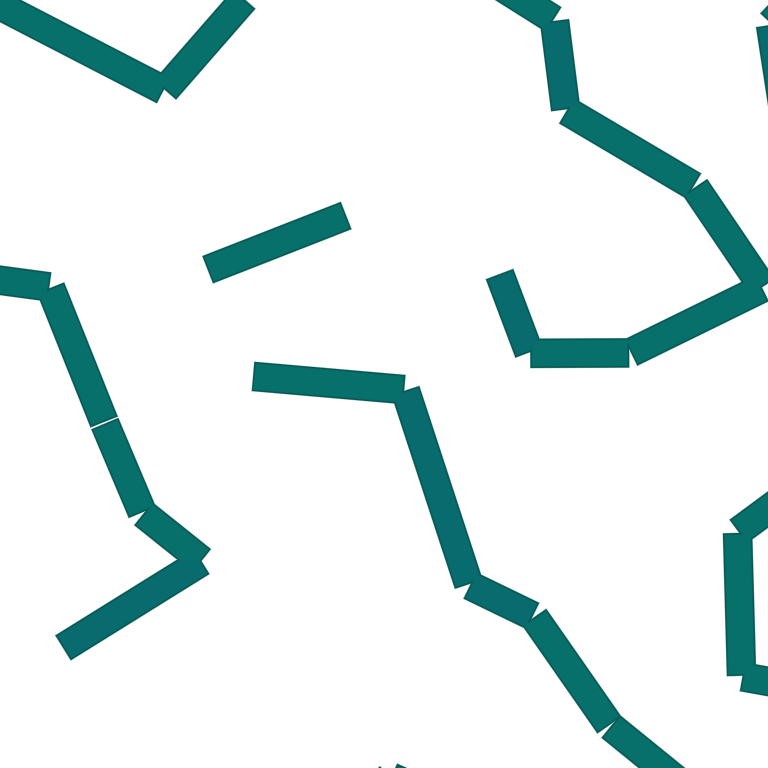
Write a WebGL 2 fragment shader that draws this pattern.

```glsl
#version 300 es
precision highp float;

uniform vec2 u_resolution;
out vec4 outColor;

#define EDGE_LENGTH 0.17
#define JITTER 0.42
#define STROKE_WIDTH 0.0385
#define END_GAP 0.001
#define FLIP_SHARE 0.18
#define DROP_SHARE 0.09
#define RIM_WIDTH 0.0022
#define TILT 0.17
#define SEED 5

const vec3 PAPER = vec3(1.0);
const vec3 TEAL_GREEN = vec3(0.03, 0.44, 0.42);
const vec3 TEAL_BLUE = vec3(0.03, 0.42, 0.43);
const vec3 TEAL_RIM = vec3(0.02, 0.34, 0.32);
const float ROOT3 = sqrt(3.0);

// Integer hash of a lattice cell and a channel, from 0 to 1
float hash(ivec2 cell, int channel) {
    uvec3 v = uvec3(ivec3(cell, channel + SEED * 31));
    uint h = v.x * 1597334677u ^ v.y * 3812015801u ^ v.z * 2798796415u;
    h = (h ^ (h >> 16)) * 2146121005u;
    h = (h ^ (h >> 15)) * 2221713035u;
    h ^= h >> 16;
    return float(h >> 8) / 16777216.0;
}

// Evenly spread sequence over the lattice, from 0 to 1
float spread(ivec2 cell, float phase) {
    return fract(dot(vec2(cell), vec2(0.75488, 0.56984)) + phase);
}

// Honeycomb corner above (side = 1) or below (side = -1) a face, displaced
vec2 corner(ivec2 face, int side) {
    vec2 f = vec2(face);
    vec2 center = vec2(ROOT3 * (f.x + 0.5 * f.y), 1.5 * f.y);
    float angle = 6.2832 * hash(face, 2 + side);
    float radius = JITTER * sqrt(hash(face, 6 + side));
    vec2 offset = radius * vec2(cos(angle), sin(angle));
    return EDGE_LENGTH * (center + vec2(0.0, float(side)) + offset);
}

// Two-colour label: alternating diagonal bands with scattered flips
bool label(ivec2 face) {
    return (((face.x + face.y) & 1) == 1) != (spread(face, 0.3) < FLIP_SHARE);
}

// Signed distance to a straight stroke with square ends
float strokeDistance(vec2 p, vec2 a, vec2 b) {
    float span = max(length(b - a), 0.0001);
    vec2 along = (b - a) / span;
    vec2 q = p - 0.5 * (a + b);
    vec2 local = abs(vec2(dot(q, along), dot(q, vec2(-along.y, along.x))));
    vec2 d = local - vec2(max(0.5 * span - END_GAP, 0.0), 0.5 * STROKE_WIDTH);
    return length(max(d, 0.0)) + min(max(d.x, d.y), 0.0);
}

void main() {
    float scale = min(u_resolution.x, u_resolution.y);
    vec2 uv = gl_FragCoord.xy / scale;
    float pixel = 1.0 / scale;
    // Turn the honeycomb counterclockwise
    vec2 p = mat2(cos(TILT), -sin(TILT), sin(TILT), cos(TILT)) * uv;

    // Nearest face in skewed honeycomb coordinates
    float row = p.y / (1.5 * EDGE_LENGTH);
    ivec2 home = ivec2(round(vec2(p.x / (ROOT3 * EDGE_LENGTH) - 0.5 * row, row)));

    // Draw borders between unlike faces, leaving some gaps in the chains
    float nearest = 1.0;
    float tint = 0.0;
    for (int j = -3; j <= 3; j++) {
        for (int i = -3; i <= 3; i++) {
            ivec2 face = home + ivec2(i, j);
            ivec2 right = face + ivec2(0, 1);
            ivec2 left = face + ivec2(-1, 1);
            ivec2 above = face + ivec2(-1, 2);
            vec2 start = corner(face, 1);
            for (int k = 0; k < 3; k++) {
                ivec2 sideA = k == 2 ? left : face;
                ivec2 sideB = k == 1 ? left : right;
                ivec2 target = k == 0 ? right : (k == 1 ? left : above);
                bool drawn = label(sideA) != label(sideB)
                    && spread(face.yx, 0.37 * float(k)) > DROP_SHARE;
                if (!drawn) continue;
                float d = strokeDistance(p, start, corner(target, -1));
                if (d < nearest) {
                    nearest = d;
                    tint = step(0.55, hash(face, 16 + k));
                }
            }
        }
    }

    // Flat teal with a slightly darker rim on white paper
    vec3 ink = mix(TEAL_GREEN, TEAL_BLUE, tint);
    float rim = smoothstep(-RIM_WIDTH - pixel, -RIM_WIDTH + pixel, nearest);
    ink = mix(ink, TEAL_RIM, rim);
    float coverage = 1.0 - smoothstep(-0.8 * pixel, 0.8 * pixel, nearest);
    outColor = vec4(mix(PAPER, ink, coverage), 1.0);
}
```
